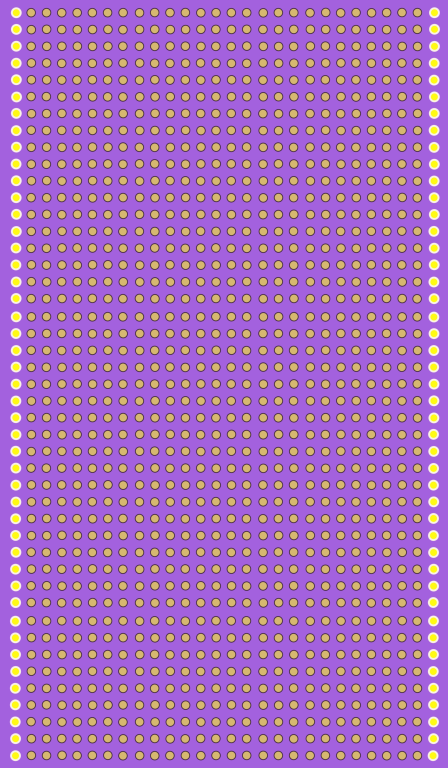
This pattern is drawn by a WebGL 2 fragment shader. Its source:

```glsl
#version 300 es
precision highp float;

uniform vec2 u_resolution;
out vec4 fragColor;

// Lengths are fractions of the canvas height
#define GRID vec2(28.0, 45.0)
#define MARGIN vec2(0.0208, 0.0165)
#define PITCH vec2(0.01992, 0.0219)
#define SEAM vec2(0.00156, 0.00182)
#define DOT_RADIUS 0.0061
#define RIM_WIDTH 0.0011
#define BEAD_RADIUS 0.0070
#define CORE_RADIUS 0.0045
#define BEAD_DRIFT 0.0014
#define JITTER 0.0006

const vec3 PURPLE = vec3(0.64, 0.38, 0.87);
const vec3 TAN = vec3(0.84, 0.72, 0.44);
const vec3 RIM = vec3(0.26, 0.16, 0.24);
const vec3 CREAM = vec3(0.98, 0.95, 0.90);
const vec3 YELLOW = vec3(1.00, 0.98, 0.08);

float hash(vec2 p) {
    return fract(sin(dot(p, vec2(127.1, 311.7))) * 43758.5453);
}

// Number of wider gaps passed before a given column and row
vec2 seamsBefore(vec2 id) {
    float columns = dot(step(vec4(8.0, 16.0, 19.0, 27.0), vec4(id.x)), vec4(1.0));
    return vec2(columns, floor(id.y / 18.0));
}

vec2 dotCentre(vec2 id) {
    return MARGIN + PITCH * id + SEAM * seamsBefore(id);
}

// Antialiased coverage of a disc
float disc(float dist, float radius, float pixel) {
    return 1.0 - smoothstep(-0.7 * pixel, 0.7 * pixel, dist - radius);
}

void main() {
    float pixel = 1.0 / u_resolution.y;
    vec2 p = gl_FragCoord.xy * pixel;
    p.y = 1.0 - p.y;

    // Nearest dot, using the mean spacing
    vec2 last = GRID - 1.0;
    vec2 meanPitch = (dotCentre(last) - MARGIN) / last;
    vec2 id = clamp(floor((p - MARGIN) / meanPitch + 0.5), vec2(0.0), last);
    bool isBead = id.x < 0.5 || id.x > last.x - 0.5;

    // Slight hand-placed offsets; the edge columns lean
    vec2 centre = dotCentre(id);
    centre += JITTER * (vec2(hash(id), hash(id + 57.0)) - 0.5);
    if (isBead) centre.x += BEAD_DRIFT * (0.5 - id.y / last.y);
    float dist = length(p - centre);

    // Lit beads on both edges, rimmed tan dots between
    vec3 color = PURPLE;
    if (isBead) {
        color = mix(color, CREAM, disc(dist, BEAD_RADIUS, pixel));
        color = mix(color, YELLOW, disc(dist, CORE_RADIUS, pixel));
    } else {
        color = mix(color, RIM, disc(dist, DOT_RADIUS, pixel));
        color = mix(color, TAN, disc(dist, DOT_RADIUS - RIM_WIDTH, pixel));
    }
    fragColor = vec4(color, 1.0);
}
```
